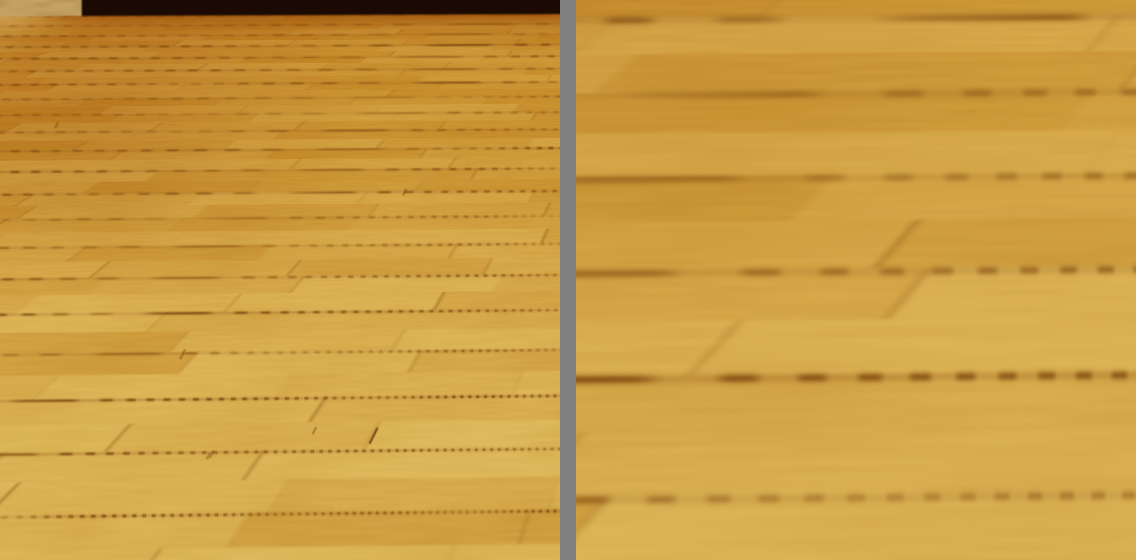
Left: the whole. Right: its middle third, enlarged.
Write a three.js fragment shader that draws this texture.

```glsl
// A strip-wood floor seen at a slant, running back to a dark band along the top.
// Screen points are projected to floor space, where rows of staggered boards get
// hashed tones; every second row ends in a dashed seam whose dashes merge midway.

varying vec2 vUv;

float hash(vec2 p) {
  vec3 q = fract(vec3(p.xyx) * 0.1031);
  q += dot(q, q.yzx + 33.33);
  return fract((q.x + q.y) * q.z);
}

float noise(vec2 p) {
  vec2 i = floor(p);
  vec2 f = fract(p);
  f = f * f * (3.0 - 2.0 * f);
  return mix(mix(hash(i), hash(i + vec2(1.0, 0.0)), f.x),
             mix(hash(i + vec2(0.0, 1.0)), hash(i + vec2(1.0, 1.0)), f.x), f.y);
}

// x: tone of the board at this place in the strip, y: darkness of its end joint
vec2 board(float along, float strip) {
  float b = along * 2.8 + 9.0 * hash(vec2(strip, 4.0));
  float id = floor(b);
  float f = b - id;
  float tone = mix(hash(vec2(id - 1.0, strip)), hash(vec2(id, strip)),
                   smoothstep(0.0, 0.035, f));
  float joint = exp(-pow((f - 0.017) / 0.011, 2.0)) * pow(hash(vec2(id, strip + 70.0)), 2.0);
  return vec2(tone, joint);
}

// Dashes stretch into a solid line at one point of each seam
float seam(float x, float n, float depth) {
  float row = floor(n + 0.5);
  float dist = abs(n - row) * depth * depth / 16.417;
  float line = exp(-pow(dist / (0.0017 + 0.0011 * depth), 2.0));
  float rowTop = 16.417 / (row + 11.65) - 0.491;
  float solidX = 0.48 - 1.2 * (rowTop - 0.39) + 0.12 * (hash(vec2(row, 8.0)) - 0.5);
  float d = x - solidX;
  float a = abs(d);
  float phase = (d > 0.0 ? 80.0 : 34.0) * (a + 0.35 * (exp(-a / 0.35) - 1.0));
  float dash = 0.28 + 0.72 * smoothstep(-0.5, 0.9, cos(6.28318 * phase));
  float wear = 0.45 + 0.75 * noise(vec2(x * 6.0, row * 7.3));
  return line * dash * wear * mix(0.45, 0.95, hash(vec2(row, 2.0)));
}

// Slanted scratches scattered over the near floor
float scratches(vec2 p) {
  float marks = 0.0;
  for (int i = 0; i < 7; i++) {
    float k = float(i);
    vec2 c = i == 0 ? vec2(0.667, 0.222)
                    : vec2(hash(vec2(k, 11.0)), 0.85 * hash(vec2(k, 23.0)));
    vec2 q = p - c;
    vec2 dir = normalize(vec2(0.5, 1.0));
    float size = i == 0 ? 0.014 : 0.003 + 0.005 * hash(vec2(k, 31.0));
    float d = length(q - dir * clamp(dot(q, dir), -size, size));
    marks = max(marks, (1.0 - smoothstep(0.0005, 0.004, d)) * (i == 0 ? 0.75 : 0.4));
  }
  return marks;
}

void main() {
  float x = vUv.x;
  float top = 1.0 - vUv.y;

  // Floor space: n counts seams away from the viewer, along runs with the boards
  float depth = (top + 0.491) * (1.0 + 0.008 * (x - 0.5));
  float n = 16.417 / depth - 11.65;
  float along = (x - 1.38) / depth;

  // Two strips per seam, softly blended at their shared edge
  float strip = floor(n * 2.0);
  float f = fract(n * 2.0);
  vec2 wood = mix(board(along, strip - 1.0), board(along, strip), smoothstep(0.0, 0.14, f));

  // Base light: golden in front, deeper at the back and on the far left
  float back = 1.0 - smoothstep(0.0, 0.75, top);
  vec3 color = mix(vec3(0.835, 0.665, 0.295), vec3(0.79, 0.57, 0.19), back);
  color = mix(color, vec3(0.72, 0.47, 0.14),
              0.7 * (1.0 - smoothstep(0.0, 0.62, length(vec2(x - 0.12, (top - 0.12) * 1.3)))));

  // Board tones, grain and mottling
  float tone = wood.x - 0.5;
  color += vec3(0.055, 0.095, 0.10) * tone * (1.0 - 0.35 * back);
  float grain = noise(vec2(along * 22.0, n * 18.0)) - 0.5;
  float mottle = noise(vec2(x * 9.0 + top * 5.0, top * 14.0)) - 0.5;
  color += vec3(0.022, 0.026, 0.024) * grain + vec3(0.02, 0.028, 0.03) * mottle;

  // Joints, seams and scratches
  color = mix(color, vec3(0.60, 0.38, 0.10), 0.45 * wood.y);
  color = mix(color, vec3(0.50, 0.29, 0.06), clamp(0.85 * seam(x, n, depth), 0.0, 0.85));
  color = mix(color, vec3(0.46, 0.24, 0.05), scratches(vUv));

  // Amber shade under the band, with a pale patch in the left corner
  float edge = 0.029 - 0.004 * x;
  float shade = exp(-max(top - edge, 0.0) / 0.024) * smoothstep(0.02, 0.2, x);
  color = mix(color, vec3(0.60, 0.29, 0.02), 0.75 * shade);
  float corner = exp(-max(top - edge, 0.0) / 0.02) * (1.0 - smoothstep(0.0, 0.12, x));
  color = mix(color, vec3(0.83, 0.68, 0.40), 0.7 * corner);

  // Dark band and the pale wall beside it
  vec3 wall = vec3(0.75, 0.61, 0.37) + 0.06 * (noise(vUv * vec2(40.0, 120.0)) - 0.5);
  vec3 band = mix(wall, vec3(0.10, 0.04, 0.012), smoothstep(0.143, 0.149, x));
  color = mix(band, color, smoothstep(edge - 0.003, edge + 0.003, top));

  gl_FragColor = vec4(clamp(color, 0.0, 1.0), 1.0);
}
```
